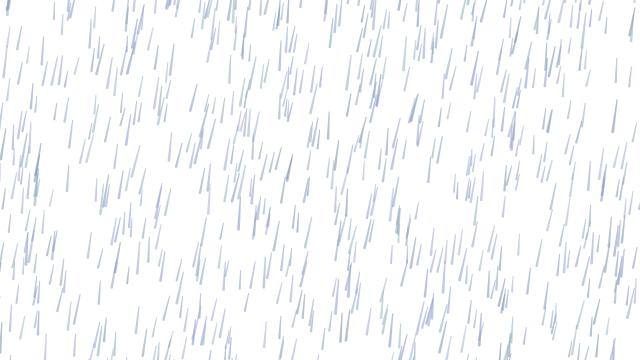
Give the GLSL for this pattern, as a Shadertoy shader.

```glsl
// Slanted, tapered rain streaks in translucent blue and teal on white.
#define CELL 0.1              // grid cell, in canvas heights
#define SLOTS 6               // most streaks per cell
#define DENSITY vec2(0.36, 0.88) // sparsest and fullest share of used slots
#define LENGTH vec2(0.042, 0.096)
#define LEAN vec2(0.04, 0.27) // sideways shift per unit of height
#define TOP_RADIUS 0.0015
#define FOOT_RADIUS 0.0034
#define OPACITY 0.56

const vec3 RAIN_TINTS[5] = vec3[5](
    vec3(0.57, 0.64, 0.80),   // blue
    vec3(0.53, 0.59, 0.78),   // deep blue
    vec3(0.54, 0.68, 0.73),   // teal
    vec3(0.50, 0.59, 0.70),   // slate
    vec3(0.62, 0.65, 0.81));  // lavender

// Four random values in 0..1 from a cell and a seed
vec4 hash4(vec2 cell, float seed) {
    vec4 p = fract(vec4(cell.xyx, seed + cell.y) * vec4(0.1031, 0.1030, 0.0973, 0.1099)
                   + seed * 0.3719);
    p += dot(p, p.wzxy + 33.33);
    return fract((p.xxyz + p.yzzw) * p.zywx);
}

// Distance to a round-ended streak centred at the origin, thicker at its foot
float streakDistance(vec2 p, vec2 axis, float topRadius, float footRadius) {
    float t = clamp(dot(p, axis) / dot(axis, axis) + 0.5, 0.0, 1.0);
    return length(p - axis * (t - 0.5)) - mix(footRadius, topRadius, t);
}

void mainImage(out vec4 fragColor, in vec2 fragCoord) {
    float pixel = 1.0 / iResolution.y;
    vec2 uv = fragCoord * pixel;
    vec2 home = floor(uv / CELL);
    vec3 color = vec3(1.0);

    // Streaks may reach into neighbouring cells
    for (int y = -1; y <= 1; y++)
    for (int x = -1; x <= 1; x++) {
        vec2 cell = home + vec2(x, y);
        float fill = mix(DENSITY.x, DENSITY.y, hash4(cell + 50.0, 9.0).x);

        for (int i = 0; i < SLOTS; i++) {
            vec4 place = hash4(cell + 20.0, float(i) + 1.0);
            if (place.z > fill) continue;
            vec4 shape = hash4(cell + 80.0, float(i) + 17.0);

            // Position, direction and size
            vec2 center = (cell + place.xy) * CELL;
            float size = shape.x * mix(0.6, 1.0, shape.w);
            float lean = mix(LEAN.x, LEAN.y, shape.y);
            vec2 axis = vec2(lean, 1.0) * mix(LENGTH.x, LENGTH.y, size);
            float girth = mix(0.82, 1.2, size);
            float d = streakDistance(uv - center, axis,
                                     TOP_RADIUS * girth, FOOT_RADIUS * girth);

            // Translucent layer with a one-pixel soft edge
            float cover = clamp(0.5 - d / pixel, 0.0, 1.0);
            vec3 tint = RAIN_TINTS[min(int(shape.z * 5.0), 4)];
            color = mix(color, tint, cover * OPACITY * mix(0.85, 1.1, place.w));
        }
    }
    fragColor = vec4(color, 1.0);
}
```
